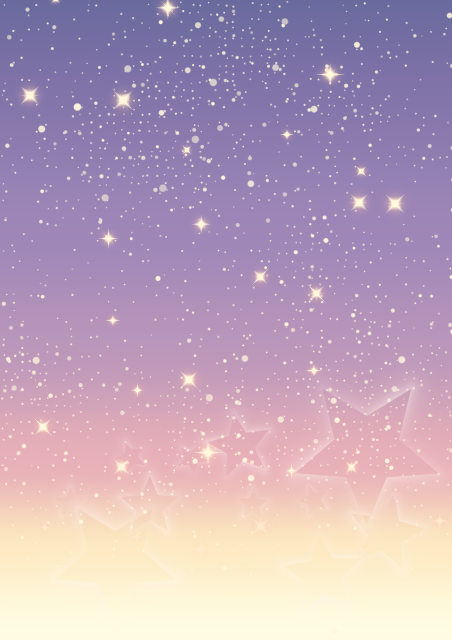
This background is drawn by a WebGL 1 fragment shader. Its source:

```glsl
precision highp float;
// Dreamy twilight sky: a violet-to-pink-to-cream vertical gradient, star outlines
// with soft outer glows near the bottom, hashed grids of round dust specks gathered
// in clusters, and pointed sparkles. Lengths are in units of the canvas height.
uniform vec2 u_resolution;

const vec3 CREAM = vec3(1.0, 0.97, 0.87);
const vec3 PEACH = vec3(1.0, 0.78, 0.68);
const vec3 MIST = vec3(1.0, 0.96, 0.94);

float hash(vec2 p) {
  return fract(sin(dot(p, vec2(127.1, 311.7))) * 43758.55);
}

vec2 hash2(vec2 p) {
  return vec2(hash(p), hash(p + 57.3));
}

vec2 rotate(vec2 p, float angle) {
  float c = cos(angle), s = sin(angle);
  return vec2(c * p.x + s * p.y, c * p.y - s * p.x);
}

// Sky colour, where t runs from the top (0) to the bottom (1)
vec3 sky(float t) {
  vec3 c = mix(vec3(0.40, 0.41, 0.61), vec3(0.50, 0.45, 0.66), smoothstep(-0.05, 0.16, t));
  c = mix(c, vec3(0.62, 0.53, 0.72), smoothstep(0.10, 0.38, t));
  c = mix(c, vec3(0.73, 0.59, 0.73), smoothstep(0.36, 0.56, t));
  c = mix(c, vec3(0.91, 0.69, 0.72), smoothstep(0.53, 0.73, t));
  c = mix(c, vec3(0.99, 0.91, 0.75), smoothstep(0.72, 0.86, t));
  return mix(c, vec3(1.0, 0.99, 0.89), smoothstep(0.83, 1.0, t));
}

// Signed distance to a five-pointed star
float starDistance(vec2 p, float radius) {
  vec2 k1 = vec2(0.8090, -0.5878), k2 = vec2(-k1.x, k1.y);
  p.x = abs(p.x);
  p -= 2.0 * max(dot(k1, p), 0.0) * k1;
  p -= 2.0 * max(dot(k2, p), 0.0) * k2;
  p.x = abs(p.x);
  p.y -= radius;
  vec2 edge = 0.45 * vec2(-k1.y, k1.x) - vec2(0.0, 1.0);
  float h = clamp(dot(p, edge) / dot(edge, edge), 0.0, radius);
  return length(p - edge * h) * sign(p.y * edge.x - p.x * edge.y);
}

// Glow that begins sharply at the star edge and fades outward
float starGlow(vec2 p, float radius, float angle, float px) {
  float d = starDistance(rotate(p, angle), radius);
  float fade = exp(-max(d, 0.0) / (0.004 + 0.07 * radius));
  float uneven = 0.7 + 0.3 * sin(atan(p.y, p.x) * 3.0 + radius * 90.0);
  return smoothstep(-px, px, d) * fade * uneven;
}

float blob(vec2 p, vec2 center, float radius) {
  vec2 d = (p - center) / radius;
  return exp(-dot(d, d));
}

// Chance of dust at a place: an even base plus denser drifts
float dustDensity(vec2 p) {
  float drift = blob(p, vec2(0.35, 0.94), 0.11) + blob(p, vec2(0.53, 0.83), 0.07)
    + blob(p, vec2(0.22, 0.76), 0.12) + blob(p, vec2(0.49, 0.59), 0.08)
    + blob(p, vec2(0.57, 0.37), 0.13) + blob(p, vec2(0.30, 0.31), 0.10)
    + blob(p, vec2(0.04, 0.40), 0.09);
  return (0.14 + 0.40 * drift) * smoothstep(0.0, 0.3, p.y);
}

// One speck per grid cell, kept inside its cell
float dust(vec2 p, float cells, float maxRadius, float amount, float seed, float px) {
  vec2 id = floor(p * cells);
  float radius = maxRadius * mix(0.45, 1.0, hash(id + seed));
  float margin = (radius + px) * cells;
  vec2 center = (id + mix(vec2(margin), vec2(1.0 - margin), hash2(id + seed + 7.0))) / cells;
  float present = step(hash(id + seed + 19.0), amount * dustDensity(center));
  float shape = 1.0 - smoothstep(radius - px, radius + px, length(p - center));
  return present * shape * mix(0.55, 1.0, hash(id + seed + 31.0));
}

// Four curved points plus a round core; x is the light, y the warm halo
vec2 sparkle(vec2 p, float size, float angle) {
  vec2 a = sqrt(abs(rotate(p, angle)) / size);
  vec2 b = sqrt(abs(rotate(p, angle + 0.785)) / (0.65 * size));
  float rays = max(1.0 - a.x - a.y, 0.7 * (1.0 - b.x - b.y));
  float r = length(p) / size;
  float core = 1.0 - smoothstep(0.15, 0.34, r);
  return vec2(max(core, clamp(2.8 * rays, 0.0, 1.0)), exp(-5.0 * r * r));
}

void main() {
  vec2 p = gl_FragCoord.xy / u_resolution.y;
  float px = 0.8 / u_resolution.y;
  vec3 color = sky(1.0 - p.y);

  // Large star outlines, then a wavy row of small ones
  float glow = starGlow(p - vec2(0.573, 0.297), 0.118, 3.14, px);
  glow = max(glow, starGlow(p - vec2(0.180, 0.125), 0.100, 3.14, px));
  glow = max(glow, starGlow(p - vec2(0.234, 0.209), 0.048, 0.0, px));
  glow = max(glow, starGlow(p - vec2(0.375, 0.303), 0.052, 0.2, px));
  glow = max(glow, starGlow(p - vec2(0.603, 0.167), 0.062, -0.2, px));
  glow = max(glow, starGlow(p - vec2(0.505, 0.102), 0.065, 0.1, px));
  for (int i = 0; i < 5; i++) {
    float n = float(i);
    vec2 center = vec2(0.11 + 0.095 * n, 0.25 + 0.05 * sin(1.6 * n - 0.8));
    glow = max(glow, 0.6 * starGlow(p - center, 0.025, 0.4 * n, px));
  }
  color = mix(color, MIST, 0.5 * glow);

  // Dust in three sizes
  float specks = dust(p, 75.0, 0.0017, 1.5, 3.0, px);
  specks = max(specks, dust(p, 42.0, 0.0033, 1.1, 11.0, px));
  specks = max(specks, dust(p, 22.0, 0.0058, 0.8, 23.0, px));
  color = mix(color, CREAM, specks);

  // Sparkles on a jittered grid; neighbouring cells may reach in
  float cells = 8.5;
  for (int j = -1; j <= 1; j++) {
    for (int i = -1; i <= 1; i++) {
      vec2 id = floor(p * cells) + vec2(float(i), float(j));
      vec2 center = (id + 0.1 + 0.8 * hash2(id + 5.0)) / cells;
      float size = mix(0.013, 0.030, pow(hash(id + 13.0), 1.6));
      float angle = 0.785 * step(0.65, hash(id + 29.0));
      float present = step(hash(id + 41.0), 0.62) * smoothstep(0.05, 0.3, center.y);
      vec2 light = present * sparkle(p - center, size, angle);
      color = mix(color, PEACH, 0.6 * light.y);
      color = mix(color, CREAM, light.x);
    }
  }
  gl_FragColor = vec4(color, 1.0);
}
```
